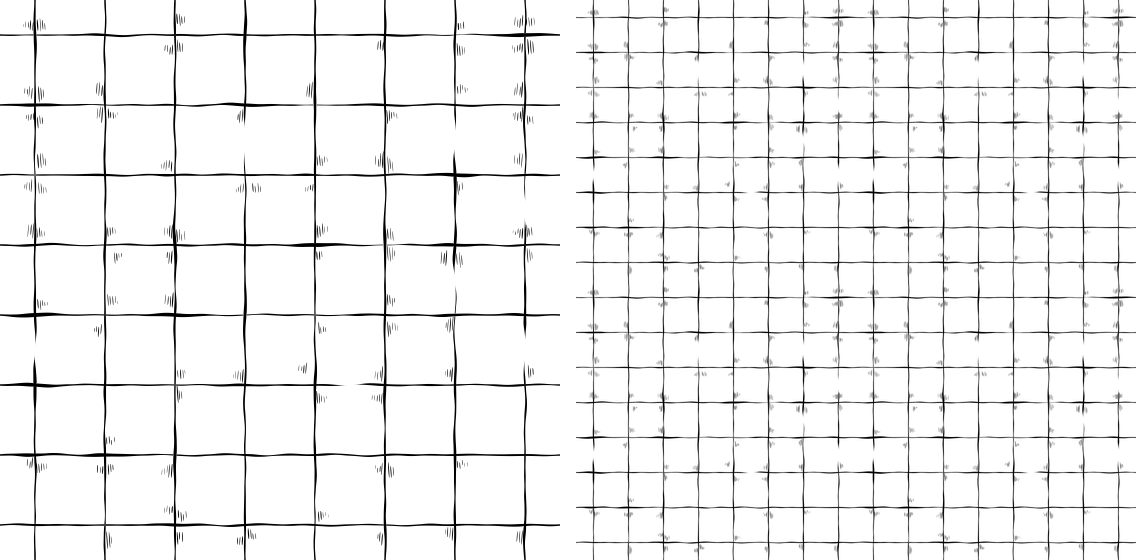
Left: one tile. Right: repeated 2 by 2.
This pattern is drawn by a WebGL 2 fragment shader. Its source:

```glsl
#version 300 es
precision highp float;
// Hand-inked square grid on white: tapering, wavering pen lines that sometimes break.
// Small bundles of upright hatch strokes sit at random in the quadrants of each crossing.
// Lengths are in grid cells; every noise wraps after CELLS so that the sheet tiles.

#define CELLS 8.0
#define LINE_HALF_WIDTH 0.0105
#define LINE_VARIATION 0.85
#define LINE_WOBBLE 0.018
#define SWELL 0.011
#define GAP_CHANCE 0.045
#define HATCH_CHANCE_LEFT 0.26
#define HATCH_CHANCE_RIGHT 0.46
#define HATCH_SPACING 0.034
#define HATCH_HALF_LENGTH 0.135
#define HATCH_HALF_WIDTH 0.0085
#define HATCH_LEAN 0.07

uniform vec2 u_resolution;
out vec4 fragColor;

const vec3 PAPER = vec3(1.0);
const vec3 INK = vec3(0.0);

float hash(vec2 p) {
  vec3 q = fract(vec3(p.xyx) * vec3(0.1031, 0.1030, 0.0973));
  q += dot(q, q.yzx + 33.33);
  return fract((q.x + q.y) * q.z);
}

// One-dimensional gradient noise that repeats after a whole period.
float gradientNoise(float t, float period, float seed) {
  float i = floor(t), f = t - i;
  float g0 = hash(vec2(mod(i, period), seed)) * 2.0 - 1.0;
  float g1 = hash(vec2(mod(i + 1.0, period), seed)) * 2.0 - 1.0;
  float s = f * f * f * (f * (f * 6.0 - 15.0) + 10.0);
  return 2.0 * mix(g0 * f, g1 * (f - 1.0), s);
}

// Share of a pixel covered by a stroke, also when the stroke is thinner than it.
float coverage(float offset, float halfWidth, float pixel) {
  float d = abs(offset);
  float low = max(d - 0.5 * pixel, -halfWidth);
  float high = min(d + 0.5 * pixel, halfWidth);
  return clamp((high - low) / pixel, 0.0, 1.0);
}

// One long pen line; crossings lie where fract(along) is one half.
float inkLine(float across, float along, float seed, float pixel) {
  float wobble = LINE_WOBBLE * gradientNoise(along * 2.0, CELLS * 2.0, seed + 0.3);
  float slow = gradientNoise(along, CELLS, seed + 1.7);
  float fast = gradientNoise(along * 4.0, CELLS * 4.0, seed + 2.9);
  float width = LINE_HALF_WIDTH * (1.0 + LINE_VARIATION * (slow + 0.45 * fast));

  // Pressure swelling around some crossings.
  float node = mod(floor(along), CELLS);
  float pressure = hash(vec2(node, seed + 4.1));
  float reach = abs(fract(along) - 0.5) * 2.0;
  width += SWELL * pressure * pressure * (1.0 - smoothstep(0.1, 1.0, reach));

  // Rare breaks between crossings, tapering on either side.
  float span = mod(floor(along - 0.5), CELLS);
  float toMiddle = abs(fract(along - 0.5) - 0.5);
  float gap = mix(0.04, 0.16, hash(vec2(span, seed + 5.3)));
  if (hash(vec2(span, seed + 6.7)) < GAP_CHANCE)
    width *= smoothstep(gap, gap + 0.26, toMiddle);
  return coverage(across - wobble, max(width, 0.0), pixel);
}

// A bundle of tapering strokes in one quadrant of a crossing.
float hatchBundle(vec2 local, vec2 node, float pixel) {
  vec2 side = vec2(local.x < 0.0 ? -1.0 : 1.0, local.y < 0.0 ? -1.0 : 1.0);
  vec2 key = node * 4.0 + side + 20.0;
  float chance = side.x < 0.0 ? HATCH_CHANCE_LEFT : HATCH_CHANCE_RIGHT;
  if (hash(key) > chance) return 0.0;

  float start = mix(0.02, 0.05, hash(key + 41.3));
  if (hash(key + 57.1) < 0.12) start += 0.08;
  float centre = side.y * mix(0.12, 0.23, hash(key + 73.7));
  float size = mix(0.6, 1.1, hash(key + 89.9));
  float count = 3.0 + floor(2.5 * hash(key + 97.3));
  float ink = 0.0;
  for (float i = 0.0; i < 5.0; i++) {
    if (i >= count) break;
    float vary = hash(key + 113.1 + i * 7.3);
    float shrink = 1.0 - 0.16 * i;
    float halfLength = HATCH_HALF_LENGTH * size * shrink * mix(0.55, 1.0, vary);
    float y = local.y - centre + 0.05 * (hash(key + 151.7 + i * 5.9) - 0.5);
    float t = y / halfLength;
    float x = abs(local.x) - start - HATCH_SPACING * (i + 0.3 * vary);
    x += HATCH_LEAN * y;
    float taper = sqrt(max(1.0 - t * t, 0.0));
    float width = HATCH_HALF_WIDTH * taper * shrink * mix(0.5, 1.0, hash(key + 173.9 + i * 3.7));
    ink = max(ink, coverage(x, width, pixel));
  }
  return ink;
}

void main() {
  vec2 p = gl_FragCoord.xy / u_resolution * CELLS;
  float pixel = CELLS / min(u_resolution.x, u_resolution.y);
  vec2 node = floor(p);
  vec2 local = p - node - 0.5;

  float ink = inkLine(local.x, p.y, node.x * 13.0 + 3.0, pixel);
  ink = max(ink, inkLine(local.y, p.x, node.y * 13.0 + 211.0, pixel));
  ink = max(ink, hatchBundle(local, node, pixel));
  fragColor = vec4(mix(PAPER, INK, ink), 1.0);
}
```
